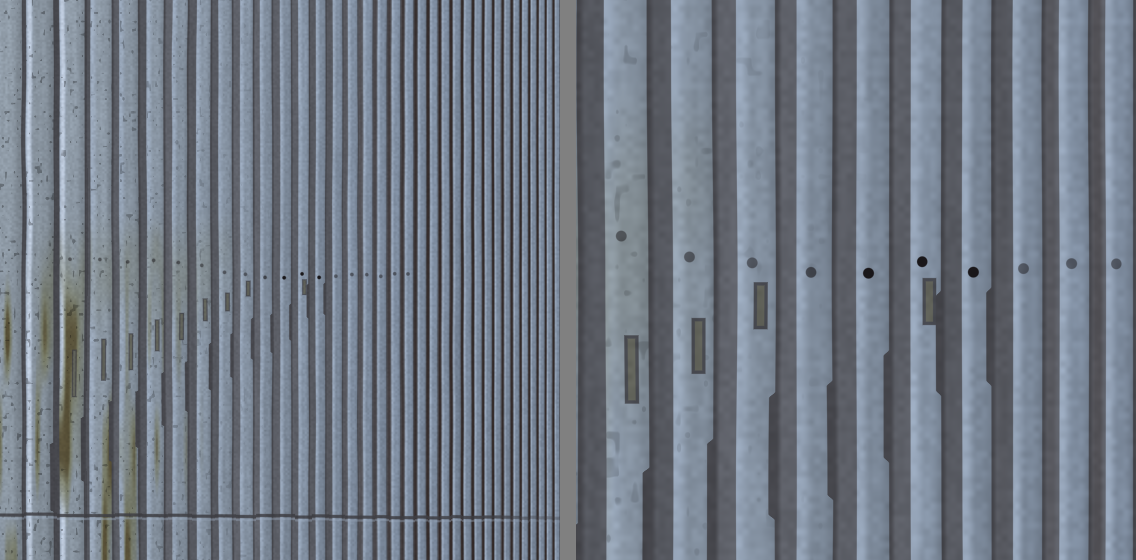
Left, the full canvas; right, a detail of the centre.
Give the GLSL for this texture, as a WebGL 1 fragment shader.

```glsl
precision highp float;
// Weathered corrugated metal wall seen at an angle: vertical ribs crowd together
// to the right by a perspective mapping, with shaded grooves, a horizontal seam,
// bolt holes, slits that climb from rib to rib, chipped edges and olive stains.
uniform vec2 u_resolution;

// Perspective: rib index = RIB_SCALE / (VANISH_X - x) - RIB_OFFSET
const float VANISH_X = 1.8555;
const float RIB_SCALE = 54.87;
const float RIB_OFFSET = 30.27;
const float SEAM_Y = 0.081;
const float SEAM_HALF = 0.0028;
const float HOLE_RADIUS = 0.0032;
const float SLIT_HALF_WIDTH = 0.0042;
const float GRAIN = 0.10;
const vec3 PANEL_NEAR = vec3(0.54, 0.585, 0.63);
const vec3 PANEL_FAR = vec3(0.48, 0.535, 0.61);
const vec3 LIT_EDGE = vec3(0.61, 0.67, 0.75);
const vec3 GLINT = vec3(0.76, 0.81, 0.88);
const vec3 GROOVE = vec3(0.35, 0.36, 0.39);
const vec3 SHADOW = vec3(0.24, 0.24, 0.26);
const vec3 FAR_CORE = vec3(0.20, 0.165, 0.16);
const vec3 HOLE = vec3(0.10, 0.09, 0.10);
const vec3 OLIVE = vec3(0.43, 0.43, 0.30);
const vec3 RUST = vec3(0.31, 0.27, 0.17);

float hash(vec2 p) {
  return fract(sin(dot(p, vec2(127.1, 311.7))) * 43758.5453);
}

float noise(vec2 p) {
  vec2 i = floor(p), f = fract(p);
  f = f * f * (3.0 - 2.0 * f);
  return mix(mix(hash(i), hash(i + vec2(1.0, 0.0)), f.x),
             mix(hash(i + vec2(0.0, 1.0)), hash(i + 1.0), f.x), f.y);
}

// 1 inside a shape of signed distance d, softened over aa
float fill(float d, float aa) { return 1.0 - smoothstep(-aa, aa, d); }

float boxDistance(vec2 p, vec2 halfSize) {
  vec2 d = abs(p) - halfSize;
  return max(d.x, d.y);
}

// 1 between a and b, with soft ends
float between(float a, float b, float soft, float v) {
  return smoothstep(a - soft, a + soft, v) * fill(v - b, soft);
}

void main() {
  vec2 uv = gl_FragCoord.xy / u_resolution;
  float x = uv.x, y = uv.y, px = 0.8 / u_resolution.x;

  // Rib coordinates: q runs 0..1 across a panel, p is centred on a groove
  float depth = VANISH_X - x;
  float density = RIB_SCALE / (depth * depth);
  float ribs = RIB_SCALE / depth - RIB_OFFSET;
  ribs += 0.05 * (noise(vec2(x * 25.0, y * 8.0)) - 0.5);
  float id = floor(ribs), q = fract(ribs);
  float grooveId = floor(ribs + 0.5), p = ribs - grooveId;
  float ribX = VANISH_X - RIB_SCALE / (id + 0.5 + RIB_OFFSET);
  float rnd = hash(vec2(id, 3.0));

  // Panel with a lit left edge, fading to shade on the right
  float nearSide = 1.0 - smoothstep(0.12, 0.2, ribX);
  float farSide = smoothstep(0.55, 0.8, x);
  float halfGroove = mix(0.06, 0.17, smoothstep(0.05, 0.35, x)) - 0.02 * farSide;
  halfGroove += 0.05 * hash(vec2(grooveId, 9.0));
  vec3 panel = mix(PANEL_NEAR, PANEL_FAR, smoothstep(0.0, 0.8, x));
  panel *= 0.97 + 0.08 * rnd + 0.05 * (y - 0.5);
  panel = mix(panel, LIT_EDGE, 0.8 * (1.0 - smoothstep(0.06, 0.28, q - halfGroove)));
  panel *= 1.0 - 0.15 * smoothstep(0.6, 0.9, q);
  float glint = between(halfGroove + 0.04, halfGroove + 0.17, 0.05, q);
  panel = mix(panel, GLINT, 0.85 * nearSide * glint);

  // Stains run down the nearer panels, below a pale haze
  float stained = (1.0 - smoothstep(0.2, 0.42, x)) * (1.0 - smoothstep(0.4, 0.62, y));
  float streak = noise(vec2(x * 75.0, y * 5.0 + 4.0));
  panel = mix(panel, OLIVE, 0.75 * stained * smoothstep(0.55, 0.9, streak));
  panel = mix(panel, RUST, 0.8 * stained * smoothstep(0.82, 0.95, streak));
  float haze = between(0.44, 0.58, 0.06, y) * between(0.08, 0.42, 0.06, x);
  panel = mix(panel, OLIVE, 0.25 * haze * noise(uv * vec2(30.0, 12.0)));

  // Flecks in the coating
  float fleck = smoothstep(0.8, 0.93, noise(uv * vec2(190.0, 130.0)));
  panel *= 1.0 - 0.28 * fleck * (1.0 - smoothstep(0.1, 0.6, x));

  // Slits, shorter and higher from rib to rib
  float worn = step(0.05, ribX) * step(ribX, 0.6);
  float slitOn = worn * step(0.15, rnd);
  float slitY = min(0.265 + 0.49 * ribX, 0.48) + 0.02 * (rnd - 0.5);
  float slit = boxDistance(vec2((q - 0.57) / density, y - slitY),
                           vec2(SLIT_HALF_WIDTH, max(0.0545 - 0.094 * ribX, 0.014)));
  panel = mix(panel, SHADOW, 0.85 * slitOn * fill(slit, px));
  panel = mix(panel, mix(GROOVE, OLIVE, 0.4), slitOn * fill(slit + 0.002, px));

  // Bolt holes
  float holeY = 0.535 - 0.027 * smoothstep(0.3, 0.45, ribX) + 0.008 * (rnd - 0.5);
  float hole = length(vec2((q - 0.43) / density, y - holeY)) - HOLE_RADIUS;
  float holeOn = between(0.1, 0.74, 0.01, ribX) + between(0.48, 0.59, 0.01, ribX);
  panel = mix(panel, HOLE, 0.5 * holeOn * fill(hole, px));

  // Groove: shadow on its left, darker brown core far away
  vec3 trough = GROOVE * (0.92 + 0.16 * hash(vec2(grooveId, 5.0)));
  float shade = 1.0 - smoothstep(0.02, 0.13, p + halfGroove);
  trough = mix(trough, SHADOW, max(0.75 * shade, 0.6 * nearSide));
  trough = mix(trough, FAR_CORE, farSide * (1.0 - smoothstep(0.04, 0.16, abs(p))));

  // Chipped right edges widen the groove for a stretch
  float chipTop = 0.28 + 0.57 * (ribX - 0.2) + 0.02 * rnd;
  float chip = worn * between(chipTop - 0.13 + 0.13 * ribX, chipTop, 0.002, y);
  float edge = min(q - halfGroove, 1.0 - q - halfGroove - 0.1 * chip);
  vec3 color = mix(panel, trough, fill(edge, density * px));

  // Seam with a pale lip below, then fine grain and vertical streaks
  float seam = y - SEAM_Y + 0.006 * x + 0.003 * (rnd - 0.5);
  float seamOn = 1.0 - 0.6 * smoothstep(0.85, 0.98, x);
  color = mix(color, LIT_EDGE, 0.4 * seamOn * fill(abs(seam + 0.006) - 0.002, px));
  color = mix(color, SHADOW, 0.85 * seamOn * fill(abs(seam) - SEAM_HALF, px));
  float grain = noise(uv * 260.0) - 0.5 + 0.6 * (noise(uv * vec2(180.0, 14.0)) - 0.5);
  gl_FragColor = vec4(color * (1.0 + GRAIN * grain), 1.0);
}
```
